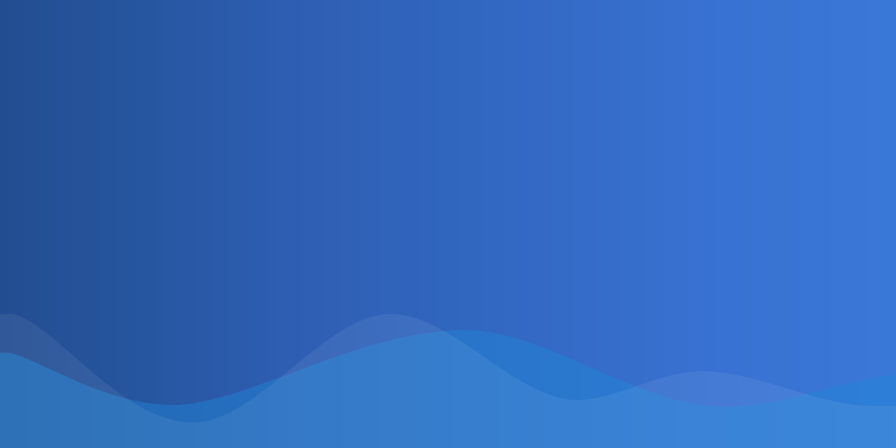
A Shadertoy shader for this background:

```glsl
const vec3 LIGHT_TINT = vec3(1.0);
const vec3 AZURE_TINT = vec3(0.118, 0.525, 0.843);
const float LIGHT_ALPHA = 0.065;
const float AZURE_ALPHA = 0.45;

// Blend towards the next colour stop across one span
vec3 addStop(vec3 base, vec3 stop, float start, float end, float x) {
    return mix(base, stop, clamp((x - start) / (end - start), 0.0, 1.0));
}

// Horizontal blue gradient
vec3 backdrop(float x) {
    vec3 color = vec3(0.137, 0.302, 0.569);
    color = addStop(color, vec3(0.147, 0.331, 0.614), 0.00, 0.13, x);
    color = addStop(color, vec3(0.182, 0.369, 0.702), 0.13, 0.33, x);
    color = addStop(color, vec3(0.192, 0.400, 0.745), 0.33, 0.50, x);
    color = addStop(color, vec3(0.220, 0.443, 0.820), 0.50, 0.78, x);
    return addStop(color, vec3(0.228, 0.470, 0.840), 0.78, 1.00, x);
}

// Ease a wave to its next extremum; skew shifts the steepest point
float swell(float height, float target, float start, float end, float skew, float x) {
    float t = clamp((x - start) / (end - start), 0.0, 1.0);
    return mix(height, target, smoothstep(0.0, 1.0, pow(t, skew)));
}

float lightWave(float x) {
    float height = 0.299;
    height = swell(height, 0.057, 0.013, 0.215, 0.80, x);
    height = swell(height, 0.299, 0.215, 0.436, 1.00, x);
    height = swell(height, 0.107, 0.436, 0.645, 1.00, x);
    height = swell(height, 0.171, 0.645, 0.783, 0.95, x);
    return swell(height, 0.094, 0.783, 0.975, 1.00, x);
}

float azureWave(float x) {
    float height = 0.213;
    height = swell(height, 0.096, 0.008, 0.195, 0.72, x);
    height = swell(height, 0.263, 0.195, 0.520, 0.87, x);
    height = swell(height, 0.092, 0.520, 0.810, 0.97, x);
    return swell(height, 0.165, 0.810, 1.020, 1.00, x);
}

// Antialiased coverage of the area below a wave
float below(float y, float height) {
    float gap = y - height;
    float blur = max(fwidth(gap), 1e-5);
    return 1.0 - smoothstep(-0.5 * blur, 0.5 * blur, gap);
}

void mainImage(out vec4 fragColor, in vec2 fragCoord) {
    vec2 uv = fragCoord / iResolution.xy;
    vec3 color = backdrop(uv.x);

    // Translucent layers
    color = mix(color, AZURE_TINT, AZURE_ALPHA * below(uv.y, azureWave(uv.x)));
    color = mix(color, LIGHT_TINT, LIGHT_ALPHA * below(uv.y, lightWave(uv.x)));

    fragColor = vec4(color, 1.0);
}
```
